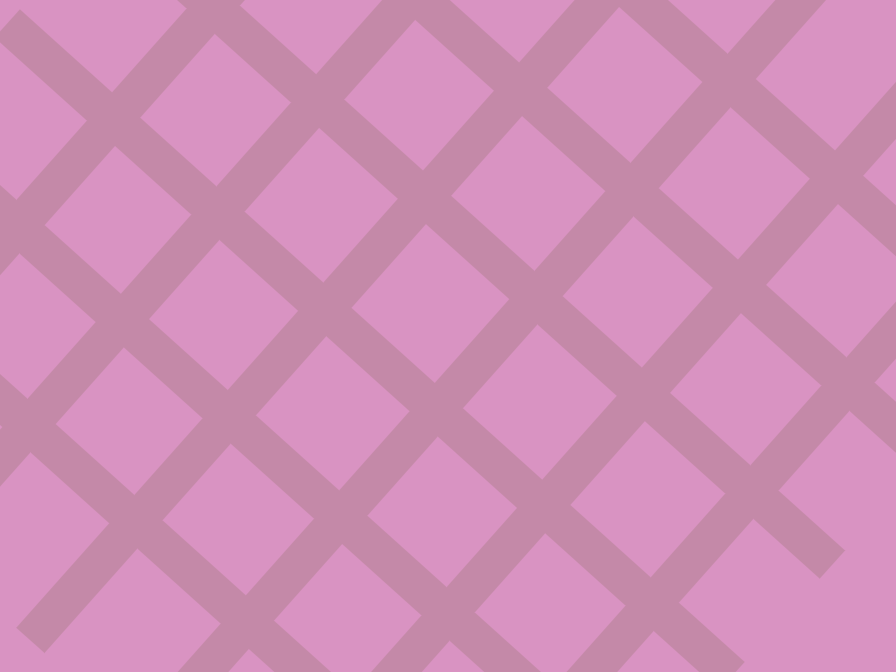
Write a WebGL 2 fragment shader that draws this pattern.

```glsl
#version 300 es
precision highp float;

uniform vec2 u_resolution;
out vec4 fragColor;

// Slightly uneven spacing shared by both families of bars
const float barOffset[6] = float[6](0.0, 0.209, 0.423, 0.6462, 0.8613, 1.0786);

// Signed distance to a bar running from start to end along its length
float barDistance(float across, float along, float start, float end) {
  vec2 d = vec2(abs(across) - 0.0282, abs(along - 0.5 * (start + end)) - 0.5 * (end - start));
  return max(d.x, d.y);
}

void main() {
  vec2 p = gl_FragCoord.xy / u_resolution.y;
  float pixel = 1.0 / u_resolution.y;

  // Coordinates across and along the falling and rising bars
  vec2 falling = vec2(dot(p, vec2(0.6691, 0.7431)) - 0.3014, dot(p, vec2(0.7431, -0.6691)));
  vec2 rising = vec2(dot(p, vec2(0.7472, -0.6646)) + 0.4205, dot(p, vec2(0.6646, 0.7472)));

  // Union of six bars in each direction
  float lattice = 1e3;
  for (int i = 0; i < 6; i++) {
    lattice = min(lattice, barDistance(falling.x - barOffset[i], falling.y, -0.6378, 0.8135));
    lattice = min(lattice, barDistance(rising.x - barOffset[i], rising.y, 0.0652, 1.7));
  }

  vec3 pink = vec3(0.851, 0.575, 0.76);
  vec3 mauve = vec3(0.769, 0.538, 0.659);
  float coverage = 1.0 - smoothstep(-0.7 * pixel, 0.7 * pixel, lattice);
  fragColor = vec4(mix(pink, mauve, coverage), 1.0);
}
```
